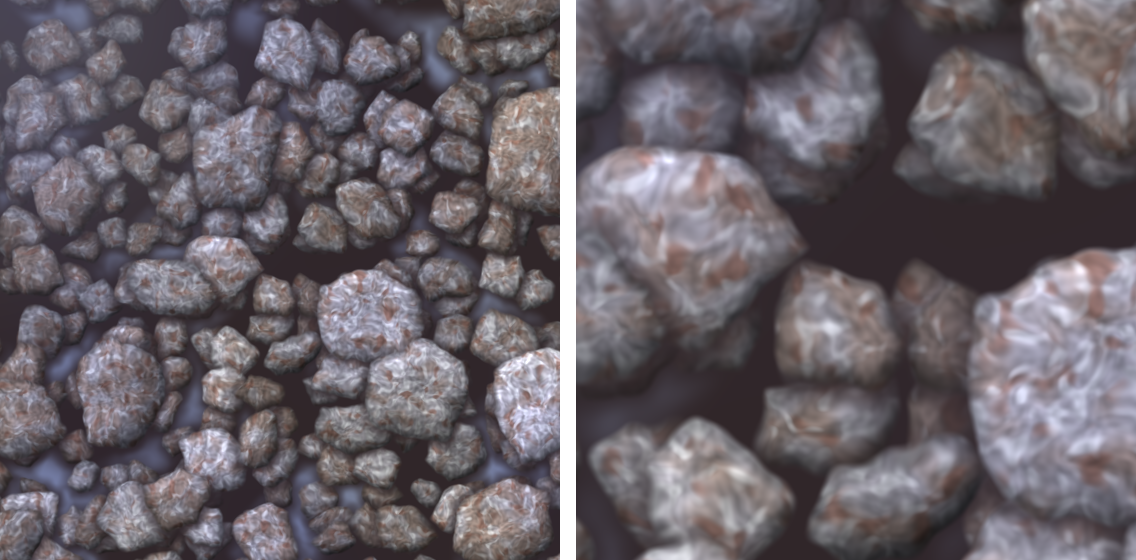
Left, the full canvas; right, a detail of the centre.
A Shadertoy shader for this texture:

```glsl
// A bed of crushed, speckled stones lit softly from the upper left.
// Four jittered grids of rounded polygons are painted from small and deep
// to large and high; each stone shades itself and darkens what lies below.

const float TAU = 6.2831853;
const int LAYERS = 4;
const int SIDES = 7;
const float CELL[LAYERS] = float[](0.088, 0.106, 0.138, 0.235);
const float SHARE[LAYERS] = float[](1.0, 0.86, 0.62, 0.44);

const vec3 BROWN  = vec3(0.53, 0.47, 0.44);
const vec3 GREY   = vec3(0.58, 0.57, 0.59);
const vec3 PALE   = vec3(0.78, 0.79, 0.79);
const vec3 RUST   = vec3(0.46, 0.31, 0.26);
const vec3 SHADOW = vec3(0.19, 0.15, 0.16);
const vec3 FLOOR  = vec3(0.46, 0.49, 0.58);
const vec3 HAZE   = vec3(0.42, 0.43, 0.53);

const vec2 LIGHT = vec2(-0.55, 0.83);
const float EDGE = 0.0028;         // softness of outlines
const float SHADOW_WIDTH = 0.021;  // reach of contact shadows

vec2 hash2(vec2 p) {
    vec3 v = fract(p.xyx * vec3(0.1031, 0.1030, 0.0973));
    v += dot(v, v.yzx + 33.33);
    return fract((v.xx + v.yz) * v.zy);
}

float cornerSlope(vec2 cell, vec2 offset) {
    float a = TAU * hash2(cell).x;
    return dot(vec2(cos(a), sin(a)), offset);
}

// Gradient noise, roughly -0.6 to 0.6
float noise(vec2 p) {
    vec2 i = floor(p), f = p - i;
    vec2 u = f * f * f * (f * (f * 6.0 - 15.0) + 10.0);
    vec2 e = vec2(1.0, 0.0);
    return mix(mix(cornerSlope(i, f), cornerSlope(i + e, f - e), u.x),
               mix(cornerSlope(i + e.yx, f - e.yx), cornerSlope(i + 1.0, f - 1.0), u.x), u.y);
}

// Rounded polygon around an ellipse: outward direction in xy, distance in z
vec3 stoneShape(vec2 p, vec2 radii, float turn, vec2 seed) {
    float sharpness = 15.0 / radii.x, total = 0.0;
    vec2 normal = vec2(0.0);
    for (int k = 0; k < SIDES; k++) {
        vec2 h = hash2(seed + float(k) * 7.3);
        float a = (float(k) + 0.75 * h.x) * TAU / float(SIDES);
        vec2 dir = vec2(cos(a), sin(a));
        float reach = length(radii * vec2(cos(a - turn), sin(a - turn)));
        float w = exp(sharpness * (dot(p, dir) - reach * mix(0.8, 1.1, h.y)));
        total += w;
        normal += w * dir;
    }
    return vec3(normal / total, log(total) / sharpness);
}

// Speckled mineral: brown and grey ground, rust stains, pale crystals
vec3 mineral(vec2 p, float turn, float tone) {
    float mottle = noise(p * 34.0);
    float grain = noise(p * 88.0 + 5.0);
    float fine = noise(p * 150.0 + 9.0);
    float c = cos(turn), s = sin(turn);
    float streak = noise(vec2(c * p.x + s * p.y, c * p.y - s * p.x) * vec2(32.0, 95.0));
    vec3 col = mix(BROWN, GREY, smoothstep(-0.35, 0.35, mottle + 0.7 * (tone - 0.5)));
    col = mix(col, RUST, 0.6 * smoothstep(0.1, 0.5, noise(p * 58.0 + 17.0) - 0.3 * mottle));
    col = mix(col, PALE, 0.62 * smoothstep(0.0, 0.5, grain + 0.4 * mottle + 0.2 * (tone - 0.5)));
    return col * (1.0 + 0.24 * fine + 0.28 * streak);
}

void paintStone(inout vec3 col, vec2 p, vec2 rel, float cell, vec2 seed, float level) {
    vec2 h = hash2(seed + 41.7), g = hash2(seed + 83.1);
    float turn = TAU * h.x;
    float size = cell * mix(0.38, 0.52, h.y);
    vec3 shape = stoneShape(rel, size * vec2(1.0, mix(0.55, 0.95, g.x)), turn, seed);
    vec2 normal = shape.xy;
    float d = shape.z, facing = dot(normal, LIGHT);

    // Contact shadow, deeper on the side away from the light
    float shade = 1.0 - smoothstep(-EDGE, SHADOW_WIDTH, d);
    col = mix(col, SHADOW, shade * (0.62 - 0.25 * facing));
    if (d > EDGE) return;

    // Sloping flanks, one ridge across the top, and a dark rim
    float slope = 1.0 - smoothstep(0.0, 0.5 * size, -d);
    float light = 1.0 + slope * (0.34 * facing - 0.14);
    vec2 ridge = vec2(cos(turn + 1.2), sin(turn + 1.2));
    float across = dot(rel, ridge) + size * (g.y - 0.5) * 0.7 + 0.012 * noise(p * 22.0);
    light += 0.17 * dot(ridge, LIGHT) * smoothstep(-0.006, 0.006, across);
    light *= mix(0.72, 1.0, smoothstep(0.0, 0.011, -d));
    light *= 1.0 + 0.22 * noise(p * 15.0 + seed);
    vec3 stone = mineral(p + seed * 0.37, turn, g.y) * light * level * mix(0.88, 1.08, g.x);
    col = mix(col, stone, 1.0 - smoothstep(-EDGE, EDGE, d));
}

void mainImage(out vec4 fragColor, in vec2 fragCoord) {
    vec2 uv = fragCoord / iResolution.y;
    vec3 col = mix(SHADOW, FLOOR, smoothstep(0.0, 0.3, noise(uv * 5.0)));

    for (int layer = 0; layer < LAYERS; layer++) {
        float cell = CELL[layer], id = float(layer);
        float level = mix(0.84, 1.04, id / float(LAYERS - 1));
        // Ragged outlines
        vec2 q = uv + id * 3.17;
        vec2 p = q + 0.011 * vec2(noise(q * 16.0), noise(q * 16.0 + 31.0))
                   + 0.005 * vec2(noise(q * 46.0), noise(q * 46.0 + 57.0));
        vec2 home = floor(p / cell);
        for (int j = 1; j >= -1; j--)
        for (int i = -1; i <= 1; i++) {
            vec2 spot = home + vec2(i, j), seed = spot + id * 113.0;
            if (hash2(seed + 19.3).x > SHARE[layer]) continue;
            vec2 rel = p - (spot + 0.5 + 0.55 * (hash2(seed) - 0.5)) * cell;
            if (length(rel) < 1.2 * cell) paintStone(col, p, rel, cell, seed, level);
        }
    }

    // Cool haze towards the upper left, faint violet drift elsewhere
    vec2 canvas = fragCoord / iResolution.xy;
    float haze = 0.42 * (1.0 - smoothstep(0.0, 0.75, length(canvas - vec2(0.0, 1.0))));
    col = mix(col, HAZE, haze);
    col *= mix(vec3(1.0), vec3(0.97, 0.98, 1.09), smoothstep(-0.3, 0.3, noise(uv * 3.0 + 8.0)));
    fragColor = vec4(clamp(col, 0.0, 1.0), 1.0);
}
```
